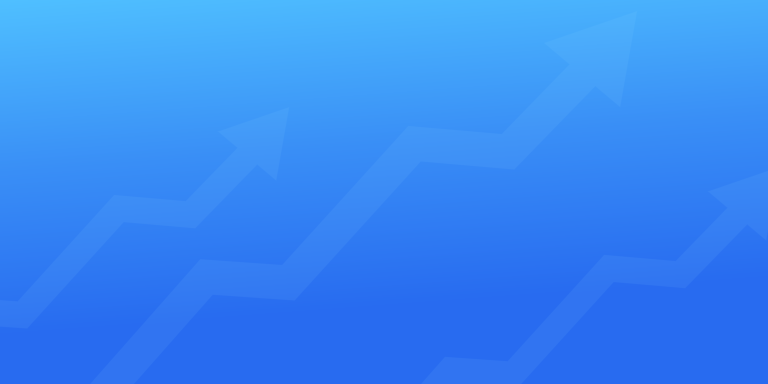
Give the GLSL for this background, as a WebGL 1 fragment shader.

```glsl
precision highp float;
// Blue backdrop with three faint growth arrows climbing to the upper right.
// A tilted three-stop gradient lies below; each arrow joins a triangular head
// and a zigzag band, drawn by signed distance in canvas-height units.

uniform vec2 u_resolution;

const vec3 SKY = vec3(0.31, 0.75, 1.0);
const vec3 AZURE = vec3(0.225, 0.56, 0.965);
const vec3 ROYAL = vec3(0.155, 0.42, 0.94);
const vec3 ARROW_TINT = vec3(0.60, 0.88, 1.0);
const float ARROW_ALPHA = 0.08;

const float BAND_WIDTH = 0.0925;
const float BAND_SHEAR = 0.352;

// Signed distance to the line a-b, negative on its left side
float edge(vec2 p, vec2 a, vec2 b) {
  vec2 dir = normalize(b - a);
  return dot(p - a, vec2(dir.y, -dir.x));
}

// Triangular head with its tip at the origin
float headDistance(vec2 p) {
  vec2 tip = vec2(0.0);
  vec2 leftBarb = vec2(-0.242, -0.083);
  vec2 rightBarb = vec2(-0.044, -0.250);
  float d = edge(p, tip, leftBarb);
  d = max(d, edge(p, leftBarb, rightBarb));
  return max(d, edge(p, rightBarb, tip));
}

// Height gained below "start" over one sloped run of given length
float run(float s, float start, float len, float slope) {
  return slope * clamp(s - start, -len, 0.0);
}

// Upper outline of the zigzag, as a height over the sheared axis
float zigzag(float s) {
  float h = -0.320 + 0.755 * max(s + 0.465, 0.0);
  h += run(s, -0.465, 0.236, -0.089);
  h += run(s, -0.701, 0.456, 0.794);
  h += run(s, -1.157, 0.208, -0.072);
  return h + run(s, -1.365, 4.0, 0.81);
}

// Shearing keeps the band's corners mitred along one direction
float shaftDistance(vec2 p) {
  float s = p.x + BAND_SHEAR * p.y;
  float halfWidth = 0.5 * BAND_WIDTH;
  // The sheared outline is a function of the band's top edge
  float band = abs(p.y - zigzag(p.x - 0.0 + BAND_SHEAR * p.y * -1.0 + 2.0 * BAND_SHEAR * p.y) + halfWidth) - halfWidth;
  return max(band, s + 0.151);
}

// Smooth coverage of one whole arrow
float arrow(vec2 p, vec2 tip, float size, float pixel) {
  vec2 q = (p - tip) / size;
  float d = size * min(headDistance(q), shaftDistance(q));
  return 1.0 - smoothstep(-0.75 * pixel, 0.75 * pixel, d);
}

// Tilted gradient, darkening downwards and slightly to the right
vec3 backdrop(vec2 p) {
  float depth = (1.0 - p.y) + 0.075 * p.x;
  vec3 upper = mix(SKY, AZURE, clamp(depth / 0.443, 0.0, 1.0));
  return mix(upper, ROYAL, clamp((depth - 0.443) / 0.43, 0.0, 1.0));
}

void main() {
  float pixel = 1.0 / u_resolution.y;
  vec2 p = gl_FragCoord.xy * pixel;

  float cover = arrow(p, vec2(1.659, 0.971), 1.0, pixel);
  cover = max(cover, arrow(p, vec2(0.753, 0.721), 0.765, pixel));
  cover = max(cover, arrow(p, vec2(2.029, 0.565), 0.765, pixel));

  vec3 color = mix(backdrop(p), ARROW_TINT, ARROW_ALPHA * cover);
  gl_FragColor = vec4(color, 1.0);
}
```
